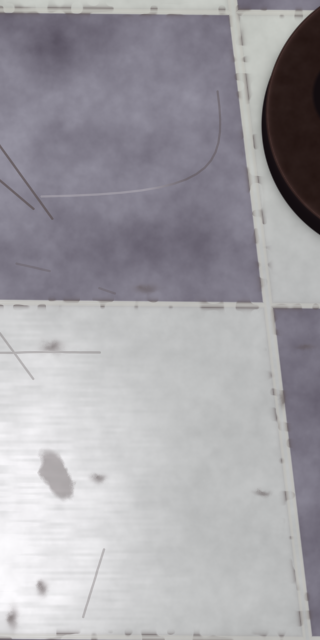
Write a Shadertoy shader that draws this texture.

```glsl
// Worn grey and white checkered floor in slight perspective, with a dark round base at the upper right.
// Floor points are (x, depth) in canvas heights, depth growing downward from the top edge.

const vec3 DARK_LOW = vec3(0.39, 0.37, 0.42);
const vec3 DARK_HIGH = vec3(0.57, 0.56, 0.61);
const vec3 LIGHT_TILE = vec3(0.73, 0.735, 0.735);
const vec3 GLARE = vec3(0.97, 0.965, 0.975);
const vec3 GROUT = vec3(0.77, 0.76, 0.73);
const vec3 DIRT = vec3(0.36, 0.32, 0.32);
const vec3 BASE_TOP = vec3(0.15, 0.10, 0.09);
const vec3 BASE_RIM = vec3(0.07, 0.05, 0.06);

const float ROW_START = 0.0156;  // depth of the first row seam
const float ROW_RATE = 2.33;     // rows per canvas height at that seam
const float ROW_SHRINK = 0.1425; // perspective growth of rows
const float ROW_TILT = 0.010;
const float COLUMN_START = 0.3646;
const float COLUMN_SLANT = 0.118;
const float COLUMN_WIDTH = 0.55;
const vec2 GAP = vec2(0.0078, 0.0045); // half seam widths

// Scratches: start point, end point
const vec4 SCRATCHES[7] = vec4[](
    vec4(0.0, 0.228, 0.081, 0.341), vec4(0.0, 0.282, 0.052, 0.326),
    vec4(0.026, 0.412, 0.078, 0.424), vec4(0.156, 0.451, 0.180, 0.459),
    vec4(0.0, 0.551, 0.156, 0.551), vec4(0.0, 0.521, 0.052, 0.592),
    vec4(0.130, 0.964, 0.163, 0.859));
// Stains: centre, radii
const vec4 STAINS[8] = vec4[](
    vec4(0.228, 0.451, 0.016, 0.007), vec4(0.081, 0.542, 0.016, 0.009),
    vec4(0.411, 0.771, 0.010, 0.004), vec4(0.066, 0.920, 0.008, 0.010),
    vec4(0.020, 0.966, 0.008, 0.016), vec4(0.475, 0.541, 0.014, 0.004),
    vec4(0.441, 0.625, 0.005, 0.012), vec4(0.155, 0.747, 0.010, 0.007));

float hash(vec2 p) {
    vec3 q = fract(vec3(p.xyx) * 0.1031);
    q += dot(q, q.yzx + 33.33);
    return fract((q.x + q.y) * q.z);
}

float noise(vec2 p) {
    vec2 i = floor(p), f = fract(p);
    f = f * f * (3.0 - 2.0 * f);
    return mix(mix(hash(i), hash(i + vec2(1, 0)), f.x),
               mix(hash(i + vec2(0, 1)), hash(i + vec2(1, 1)), f.x), f.y);
}

float fbm(vec2 p) {
    float sum = 0.0, gain = 0.5;
    for (int i = 0; i < 5; i++) {
        sum += gain * noise(p);
        p = mat2(1.6, 1.2, -1.2, 1.6) * p + 7.3;
        gain *= 0.5;
    }
    return sum;
}

float segment(vec2 p, vec2 a, vec2 b) {
    vec2 d = b - a;
    return length(p - a - d * clamp(dot(p - a, d) / dot(d, d), 0.0, 1.0));
}

float blob(vec2 p, vec2 centre, vec2 radii) {
    vec2 q = (p - centre) / radii;
    return exp(-dot(q, q));
}

vec2 arcPoint(float t) {
    float s = 1.0 - t;
    return s * s * s * vec2(0.065, 0.307) + 3.0 * s * s * t * vec2(0.326, 0.302)
         + 3.0 * s * t * t * vec2(0.358, 0.273) + t * t * t * vec2(0.340, 0.143);
}

void mainImage(out vec4 fragColor, in vec2 fragCoord) {
    vec2 p = vec2(fragCoord.x, iResolution.y - fragCoord.y) / iResolution.y;
    float aa = max(1.0 / iResolution.y, 0.0014);

    // Checker cells and distance to the nearest seam
    float t = p.y - ROW_START - ROW_TILT * p.x;
    float scale = 1.0 + ROW_SHRINK * t;
    float column = (p.x - COLUMN_START - COLUMN_SLANT * (p.y - ROW_START)) / COLUMN_WIDTH;
    vec2 cell = vec2(column, ROW_RATE * t / scale);
    vec2 seam = abs(cell - round(cell)) * vec2(COLUMN_WIDTH, scale * scale / ROW_RATE) - GAP;
    float inside = smoothstep(-aa, aa, min(seam.x, seam.y));
    float dark = mod(floor(cell.x) + floor(cell.y), 2.0) * inside;

    // Mottled tile surfaces with window glare
    float cloud = fbm(p * 13.0), fine = fbm(p * 65.0);
    float tone = 0.42 + 1.1 * (cloud - 0.48) + 0.35 * (fine - 0.48);
    tone += 0.45 * blob(p, vec2(0.05, 0.27), vec2(0.15, 0.12)) + 0.20 * blob(p, vec2(0.24, 0.14), vec2(0.12));
    tone -= 0.35 * blob(p, vec2(0.12, 0.05), vec2(0.10, 0.05));
    vec3 darkTile = mix(DARK_LOW, DARK_HIGH, clamp(tone, -0.2, 1.2));
    float streak = noise(p * vec2(22.0, 210.0)) - 0.5;
    float glare = blob(p, vec2(0.02, 0.82), vec2(0.17, 0.27)) * (1.1 + 0.4 * streak + 0.7 * (cloud - 0.48));
    vec3 lightTile = mix(LIGHT_TILE, GLARE, clamp(glare, 0.0, 1.0)) + 0.07 * (cloud - 0.48) + 0.05 * (fine - 0.48);
    lightTile += vec3(0.04, 0.045, 0.025) * smoothstep(0.47, 0.1, p.y);
    float groutLine = 1.0 - smoothstep(0.0, 0.004, abs(min(seam.x, seam.y) + 0.003));
    lightTile = mix(lightTile, GROUT, 0.5 * groutLine);
    vec3 color = mix(lightTile, darkTile, dark);

    // Dirt gathered along the seams
    float nearSeam = exp(-abs(min(seam.x, seam.y)) / 0.003);
    color = mix(color, DIRT, nearSeam * (0.10 + 0.5 * smoothstep(0.58, 0.78, noise(p * 75.0))));

    // Scratches, stains and the scuffed patch
    float wear = 0.0;
    for (int i = 0; i < SCRATCHES.length(); i++) {
        float strength = i < 2 ? 0.75 : 0.30;
        float d = segment(p + 0.004 * (cloud - 0.48), SCRATCHES[i].xy, SCRATCHES[i].zw);
        wear = max(wear, strength * (1.0 - smoothstep(0.0005, 0.0015 + aa, d)));
    }
    for (int i = 0; i < STAINS.length(); i++)
        wear = max(wear, 0.6 * blob(p + 0.012 * (fine - 0.48), STAINS[i].xy, STAINS[i].zw) * (0.4 + fine));
    vec2 scuff = mat2(0.90, 0.44, -0.44, 0.90) * (p - vec2(0.087, 0.742));
    scuff += 0.014 * (fine - 0.48);
    wear = max(wear, 0.42 * (1.0 - smoothstep(0.75, 1.15, length(scuff / vec2(0.021, 0.043)))));
    color = mix(color, DIRT, wear);

    // Long curved scrape, pale at its left end and dark at its right
    float arc = 1.0;
    for (int i = 0; i < 16; i++)
        arc = min(arc, segment(p, arcPoint(float(i) / 16.0), arcPoint(float(i + 1) / 16.0)));
    vec3 scrape = mix(vec3(0.72, 0.70, 0.72), DIRT, smoothstep(0.22, 0.30, p.x));
    color = mix(color, scrape, 0.45 * (1.0 - smoothstep(0.0004, 0.0014 + aa, arc)));

    // Round base: soft shadow, rim, top face and raised hub
    float rim = length(p - vec2(0.6165, 0.195)) - 0.2077;
    float face = length(p - vec2(0.621, 0.176)) - 0.2057;
    float hub = length(p - vec2(0.553, 0.148)) - 0.064;
    color *= 1.0 - 0.25 * exp(-max(rim, 0.0) / 0.008);
    vec3 base = mix(BASE_TOP + 0.05 * (fine - 0.48), BASE_RIM, smoothstep(-aa, aa, face));
    base += vec3(0.10, 0.08, 0.08) * exp(-abs(face + 0.003) / 0.003);
    base = mix(base, BASE_RIM, 1.0 - smoothstep(-0.004, 0.004, hub));
    color = mix(color, base, 1.0 - smoothstep(-aa, aa, min(rim, face)));

    fragColor = vec4(clamp(color, 0.0, 1.0), 1.0);
}
```
